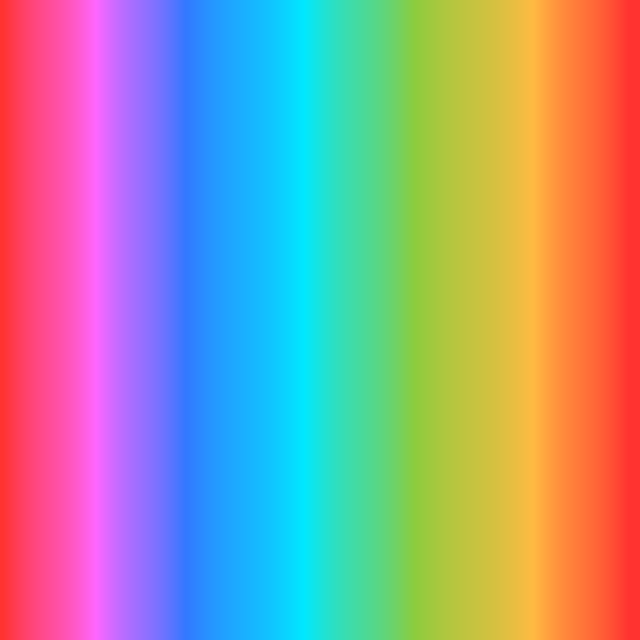
A Shadertoy shader for this background:

```glsl
#define RED    vec3(1.00, 0.20, 0.19)
#define PINK   vec3(1.00, 0.40, 1.00)
#define BLUE   vec3(0.20, 0.47, 1.00)
#define CYAN   vec3(0.00, 0.91, 1.00)
#define GREEN  vec3(0.55, 0.80, 0.24)
#define ORANGE vec3(1.00, 0.73, 0.26)
#define MID_PLATEAU 0.25

const int STOP_COUNT = 7;
const float TAU = 6.28319;

// Blend weight that moves faster near the stops and rests between them
float bandWeight(float start, float end, float x) {
    float t = clamp((x - start) / (end - start), 0.0, 1.0);
    return t + MID_PLATEAU * sin(TAU * t) / TAU;
}

// Horizontal spectrum through the colour stops
vec3 spectrum(float x) {
    vec3 colours[STOP_COUNT] = vec3[](RED, PINK, BLUE, CYAN, GREEN, ORANGE, RED);
    float stops[STOP_COUNT] = float[](0.005, 0.150, 0.290, 0.475, 0.648, 0.833, 0.982);

    vec3 colour = colours[0];
    for (int i = 1; i < STOP_COUNT; i++) {
        colour = mix(colour, colours[i], bandWeight(stops[i - 1], stops[i], x));
    }
    return colour;
}

void mainImage(out vec4 fragColor, in vec2 fragCoord) {
    vec2 uv = fragCoord / iResolution.xy;
    fragColor = vec4(spectrum(uv.x), 1.0);
}
```
